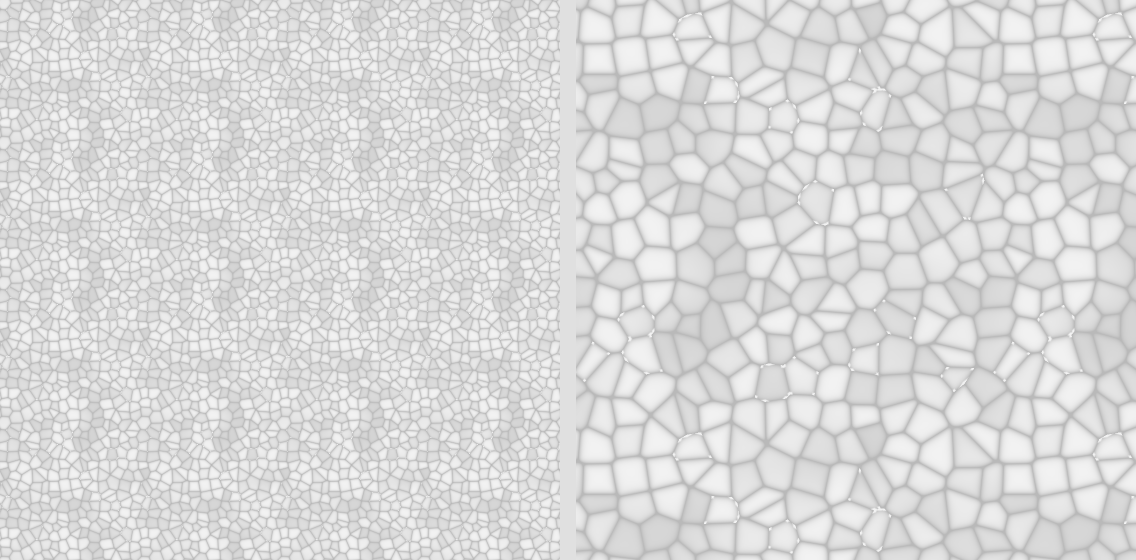
Left: the whole. Right: its middle third, enlarged.
This texture is drawn by a Shadertoy shader. Its source:

```glsl
#define TILES 4.0          // repeats of the patch across the canvas
#define CELLS 14.0         // pebbles across one patch
#define BLOTCHES 7.0       // soft tone patches across one patch
#define JITTER 0.88        // irregularity of the pebble centres
#define ROUNDING 21.0      // higher gives sharper pebble corners
#define RIM_WIDTH 0.085    // softness of the shading, in cells
#define GROUT 0.725
#define BRIGHT 0.95
#define DIM 0.83
#define SPECK_SHARE 0.12

// Wrapping hashes
float hash(vec2 p) {
    return fract(sin(dot(p, vec2(127.1, 311.7))) * 43758.5453);
}

vec2 wrapId(vec2 id, float period) {
    return floor(mod(id + 0.5, period));
}

vec2 pebbleCentre(vec2 id) {
    vec2 w = wrapId(id, CELLS);
    vec2 r = vec2(hash(w + 3.7), hash(w + 41.3));
    return id + 0.5 + JITTER * (r - 0.5);
}

// Wrapping value noise
float blotchNoise(vec2 p) {
    vec2 i = floor(p), f = fract(p);
    f = f * f * (3.0 - 2.0 * f);
    float a = hash(wrapId(i, BLOTCHES) + 73.1);
    float b = hash(wrapId(i + vec2(1, 0), BLOTCHES) + 73.1);
    float c = hash(wrapId(i + vec2(0, 1), BLOTCHES) + 73.1);
    float d = hash(wrapId(i + vec2(1, 1), BLOTCHES) + 73.1);
    return mix(mix(a, b, f.x), mix(c, d, f.x), f.y);
}

float pebbles(vec2 p) {
    // Nearest pebble centre
    vec2 base = floor(p), nearId = base, nearCentre = base;
    float nearest = 1e5;
    for (int y = -1; y <= 1; y++)
    for (int x = -1; x <= 1; x++) {
        vec2 id = base + vec2(x, y);
        vec2 centre = pebbleCentre(id);
        float dist = dot(centre - p, centre - p);
        if (dist < nearest) {
            nearest = dist;
            nearId = id;
            nearCentre = centre;
        }
    }

    // Rounded distance to the border, and the two closest borders
    float total = 0.0, first = 1e5, second = 1e5;
    for (int y = -2; y <= 2; y++)
    for (int x = -2; x <= 2; x++) {
        if (x == 0 && y == 0) continue;
        vec2 other = pebbleCentre(nearId + vec2(x, y));
        float border = dot(0.5 * (nearCentre + other) - p, normalize(other - nearCentre));
        total += exp(-ROUNDING * border);
        second = min(second, max(first, border));
        first = min(first, border);
    }
    float depth = max(-log(total) / ROUNDING, 0.0);

    // Pebble tone fading into the grout
    vec2 id = wrapId(nearId, CELLS);
    float shade = 0.55 * hash(id + 19.9) + 0.45 * blotchNoise(p * BLOTCHES / CELLS);
    float top = mix(BRIGHT, DIM, smoothstep(0.25, 0.95, shade));
    float tone = mix(GROUT, top, 1.0 - exp(-depth / RIM_WIDTH));

    // Rare pale specks where borders meet
    float speck = step(hash(id + 57.3), SPECK_SHARE) * (1.0 - smoothstep(0.05, 0.11, second));
    return mix(tone, BRIGHT, speck);
}

void mainImage(out vec4 fragColor, in vec2 fragCoord) {
    // Four samples per pixel keep the thin lines smooth
    float tone = 0.0;
    for (int s = 0; s < 4; s++) {
        vec2 offset = vec2(s % 2, s / 2) * 0.5 - 0.25;
        vec2 uv = (fragCoord + offset) / iResolution.xy;
        tone += 0.25 * pebbles(uv * TILES * CELLS);
    }
    fragColor = vec4(vec3(tone), 1.0);
}
```
